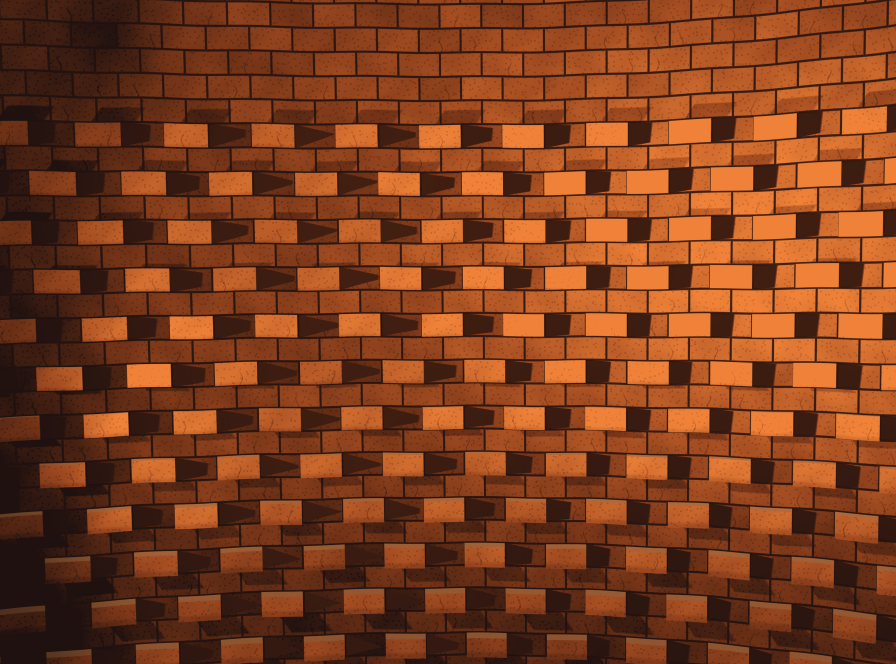
Write a WebGL 2 fragment shader that draws this pattern.

```glsl
#version 300 es
precision highp float;
// A curved brick wall, lit low from the left: plain courses at the top, then
// twelve courses where every second brick stands proud and throws a shadow.
// The canvas is bent into brick and course coordinates, then lit through a ramp.
uniform vec2 u_resolution;
out vec4 fragColor;

float hash(vec2 p) {
  return fract(sin(dot(p, vec2(127.1, 311.7))) * 4375.85);
}

// Distance to the nearest scattered cell point
float cellular(vec2 p) {
  vec2 cell = floor(p);
  float nearest = 2.0;
  for (int j = -1; j <= 1; j++)
    for (int i = -1; i <= 1; i++) {
      vec2 n = cell + vec2(i, j);
      nearest = min(nearest, length(n + vec2(hash(n), hash(n + 37.0)) - p));
    }
  return nearest;
}

float box(vec2 p, vec2 lo, vec2 hi, vec2 soft) {
  vec2 m = smoothstep(lo - soft, lo + soft, p) * (1.0 - smoothstep(hi - soft, hi + soft, p));
  return m.x * m.y;
}

float glow(vec2 p, vec2 centre, vec2 radius) {
  vec2 d = (p - centre) / radius;
  return exp(-dot(d, d));
}

// Clay colours from deep shadow to full light
vec3 clay(float t) {
  t = clamp(1.32 * t - 0.06, 0.0, 1.12) * 4.0;
  vec3 c = mix(vec3(0.12, 0.065, 0.06), vec3(0.28, 0.13, 0.07), min(t, 1.0));
  c = mix(c, vec3(0.45, 0.20, 0.09), clamp(t - 1.0, 0.0, 1.0));
  c = mix(c, vec3(0.64, 0.30, 0.13), clamp(t - 2.0, 0.0, 1.0));
  return mix(c, vec3(0.84, 0.44, 0.19), max(t - 3.0, 0.0));
}

void main() {
  // Canvas 28.5 units high, y running down; uv runs 0 to 1
  float unit = 28.5 / u_resolution.y;
  vec2 uv = vec2(gl_FragCoord.x, u_resolution.y - gl_FragCoord.y) / u_resolution;
  vec2 p = uv * vec2(38.4, 28.5);
  vec2 aa = vec2(0.4, 0.7) * unit;

  // Straighten the bowed courses, then the perspective along them
  float d = p.x - 20.35;
  float bow = d * d * (d > 0.0 ? 0.000323 : 0.000133);
  float y = (p.y + bow * (d > 0.0 ? 13.5 : 8.5)) / (1.0 + bow) + 0.02 * sin(p.x * 1.3);
  float course = (1.025 - sqrt(1.0506 - 0.0062 * (y - 5.35))) / 0.0031;
  float x = 25.5 + (p.x - 25.5) * (1.0 + 0.00165 * (y - 5.35));
  float t = (x - 21.55) / 3.55;
  float along = 2.0 * (t - 0.00127 * t * t * t);

  // Flat bricks in running bond
  float row = floor(course);
  float bond = along + 0.5 * mod(row, 2.0);
  vec2 id = vec2(floor(bond), row);
  vec2 local = vec2(fract(bond), fract(course));
  vec2 edge = 0.5 - abs(local - 0.5);
  float joint = 1.0 - smoothstep(0.045 - aa.y, 0.045 + aa.y, min(edge.x * 1.78, edge.y));

  // Proud bricks: v spans a proud course and the flat one under it
  float k = floor(course * 0.5);
  float v = course - 2.0 * k;
  float g = mod(along + k + 0.5, 2.0) - 0.5;
  vec2 proudId = vec2(floor((along + k + 0.5) * 0.5), k + 50.0);
  g += 0.05 * (hash(proudId) - 0.5);
  float low = smoothstep(8.0, 23.0, course);
  float overhang = 0.98 + 0.16 * low + 0.08 * low * smoothstep(0.6, 1.0, uv.x);
  float proud = box(vec2(g, v), vec2(0.0, 0.02), vec2(1.0, overhang), aa) * step(0.0, k);
  float lip = (1.0 - smoothstep(0.28 * low - aa.y, 0.28 * low + aa.y, v)) * step(0.02, low);

  // Light pools on the wall
  float light = 0.44 + 0.43 * glow(uv, vec2(0.85, 0.37), vec2(0.42, 0.38));
  light -= 0.15 * smoothstep(0.65, 1.0, uv.y);
  light -= (0.22 + 0.2 * uv.y) * (1.0 - smoothstep(0.0, 0.19, uv.x));
  light -= 0.27 * glow(uv, vec2(0.13, 0.02), vec2(0.06, 0.15));
  float face = light + 0.21 + 0.25 * glow(uv, vec2(0.14, 0.6), vec2(0.13, 0.24));

  // Wedge shadows in the recesses, long in the left centre
  float slope = (y - 14.0) / 14.0;
  float spread = glow(uv, vec2(0.38, uv.y), vec2(0.19));
  float recess = mod(along + k - 1.0, 2.0);
  float inRecess = step(recess, 1.0) * step(v, 1.0) * step(0.0, k);
  float top = recess * (0.06 + 0.35 * spread + 0.3 * max(slope, 0.0));
  float base = 1.0 - recess * (0.08 + 0.35 * spread + 0.3 * max(-slope, 0.0));
  float reach = 0.58 + 0.42 * spread - 0.06 * v;
  float wedge = box(vec2(recess, v), vec2(-1.0, top), vec2(reach, base), vec2(0.03)) * inRecess;

  // Slanted shadows thrown on the flat courses
  float up = step(slope, 0.0);
  float shifted = mod(along + k + up - 0.35 - 0.4 * abs(v - 1.0 - up), 2.0);
  float depth = min(0.85, 0.9 * abs(slope));
  vec2 band = mix(vec2(1.0, 1.0 + depth), vec2(2.0 - depth, 2.0), up);
  float thrown = box(vec2(shifted, v), vec2(0.0, band.x), vec2(1.0, band.y), vec2(0.05, 0.04));
  thrown *= step(-up, k) * smoothstep(0.0, 0.2, abs(slope));

  // Wear: tone per brick, layered sines, pores and hairline cracks
  vec2 brick = mix(id, proudId, step(0.5, proud));
  float grain = 0.03 * sin(p.x * 2.3 + sin(p.y * 3.1)) * sin(p.y * 1.7 + p.x);
  grain += 0.11 * (hash(brick) - 0.5) - 0.09 * (1.0 - smoothstep(0.08, 0.24, cellular(p * 4.0)));
  float crackX = mix(local.x, g, proud) - 0.2 - 0.6 * hash(brick + 9.0);
  float crack = 1.0 - smoothstep(0.0, 0.03, abs(crackX + 0.04 * sin(v * 8.0 + brick.x)));
  grain -= 0.12 * crack * step(0.6, hash(brick + 4.0)) * smoothstep(0.3, 0.6, local.y);

  // Wall with shadows and joints, then the proud faces
  float wall = light + grain - inRecess * (0.04 + 0.12 * spread) - 0.17 * thrown;
  wall = mix(wall, 0.04 + 0.12 * light + 0.08 * spread, 0.92 * wedge);
  vec3 color = mix(clay(wall), clay(0.12 * light), 0.9 * joint);
  vec3 front = clay(face + grain - 0.08 * smoothstep(0.8, 1.0, v));
  front = mix(front, vec3(0.58, 0.36, 0.21) * min(0.45 + 0.95 * face, 1.15), 0.85 * lip);
  fragColor = vec4(mix(color, front, proud), 1.0);
}
```
